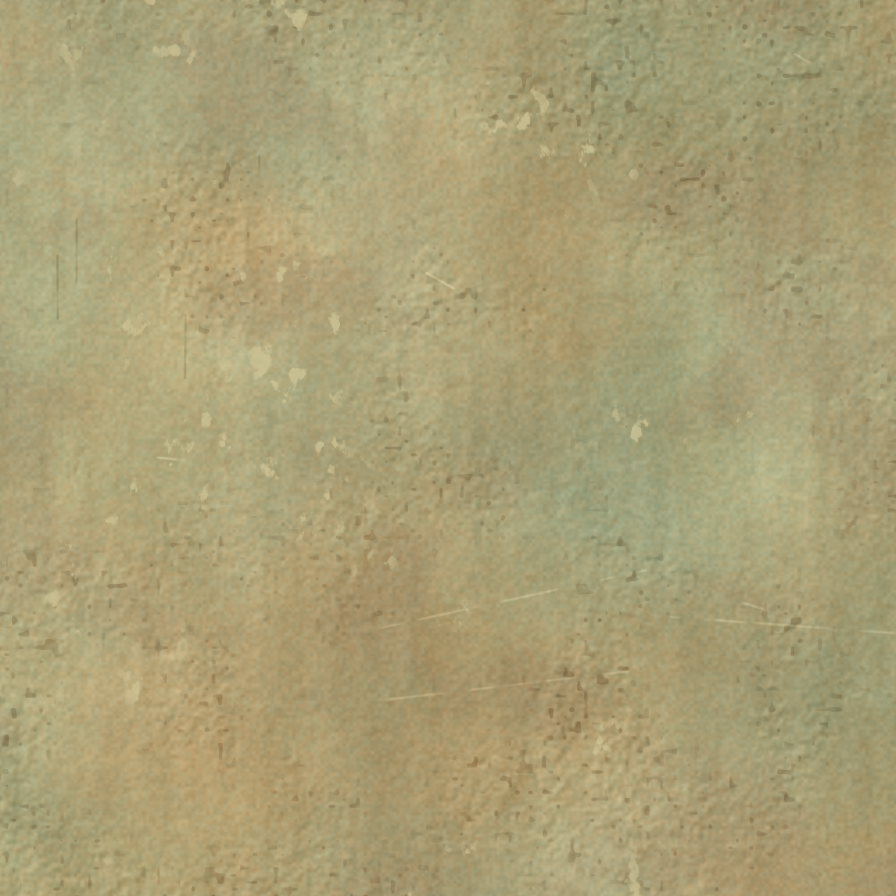
Give the GLSL for this texture, as a WebGL 1 fragment shader.

```glsl
precision highp float;

uniform vec2 u_resolution;

float hash(vec2 p) {
  vec3 q = fract(p.xyx * vec3(0.1031, 0.1030, 0.0973));
  q += dot(q, q.yzx + 33.33);
  return fract((q.x + q.y) * q.z);
}

float noise(vec2 p) {
  vec2 cell = floor(p);
  vec2 f = fract(p);
  f = f * f * (3.0 - 2.0 * f);
  return mix(mix(hash(cell), hash(cell + vec2(1.0, 0.0)), f.x),
             mix(hash(cell + vec2(0.0, 1.0)), hash(cell + 1.0), f.x), f.y);
}

float fbm(vec2 p) {
  float sum = 0.0;
  float amp = 0.5;
  for (int i = 0; i < 5; i++) {
    sum += amp * noise(p);
    p = mat2(0.8, 0.6, -0.6, 0.8) * p * 2.03 + 17.3;
    amp *= 0.5;
  }
  return sum / 0.97;
}

// Fine plaster height, used for the embossed grain
float plasterHeight(vec2 p) {
  return 0.6 * noise(p * 95.0) + 0.4 * noise(p * 190.0 + 31.0);
}

float segmentDistance(vec2 p, vec2 a, vec2 along) {
  float t = clamp(dot(p - a, along) / dot(along, along), 0.0, 1.0);
  return length(p - a - along * t);
}

// Thin broken line, fading with distance from its axis
float scratch(vec2 p, vec2 start, vec2 along, float width) {
  float line = 1.0 - smoothstep(0.0, width, segmentDistance(p, start, along));
  return line * smoothstep(0.2, 0.65, noise(p * 45.0 + start * 90.0));
}

void main() {
  vec2 uv = gl_FragCoord.xy / u_resolution;

  // Broad stains: tone and hue drift independently
  float tone = fbm(uv * 5.0 + 3.7) - 0.5;
  float warmth = fbm(uv * 4.0 + 41.0) - 0.5;
  float green = fbm(uv * 4.5 + 83.0) - 0.5;
  vec3 color = vec3(0.677, 0.647, 0.481);
  color += tone * vec3(0.19, 0.20, 0.18);
  color += warmth * vec3(0.05, -0.06, -0.08);
  color += green * vec3(-0.09, 0.02, 0.07);

  // Rosy brown wear and faint vertical drips
  float wear = smoothstep(0.52, 0.72, fbm(uv * vec2(7.0, 9.0) + 120.0));
  color = mix(color, vec3(0.62, 0.55, 0.41), 0.4 * wear);
  color += 0.035 * (noise(uv * vec2(60.0, 7.0) + 9.0) - 0.5);

  // Embossed grain, rougher in some patches
  float rough = smoothstep(0.4, 0.7, fbm(uv * 9.0 + 200.0));
  vec2 lightStep = vec2(-0.0016, 0.0018);
  float relief = plasterHeight(uv - lightStep) - plasterHeight(uv + lightStep);
  color += relief * mix(0.05, 0.14, rough);
  color += 0.05 * (noise(uv * 250.0 + 5.0) - 0.5);
  color += 0.03 * (noise(uv * 170.0 + 61.0) - 0.5) * vec3(1.0, -0.3, -0.9);

  // Small dark pits
  float pits = smoothstep(0.76, 0.92, noise(uv * 130.0 + 77.0));
  color -= pits * mix(0.02, 0.10, rough) * vec3(0.9, 1.0, 0.9);

  // Pale chipped flakes in loose clusters
  float cluster = smoothstep(0.54, 0.70, fbm(uv * 6.0 + 310.0));
  float chips = smoothstep(0.67, 0.76, fbm(uv * vec2(48.0, 36.0) + 150.0));
  color = mix(color, vec3(0.81, 0.77, 0.59), 0.75 * chips * cluster);

  // Long pale scratches, short nicks and dark upright cracks
  for (int i = 0; i < 12; i++) {
    float id = float(i);
    vec2 start = vec2(hash(vec2(id, 4.0)), hash(vec2(id, 19.0)));
    float bend = hash(vec2(id, 37.0)) - 0.5;
    if (i < 4) {
      vec2 along = vec2(0.12 + 0.2 * hash(vec2(id, 53.0)), 0.16 * bend);
      color += 0.08 * scratch(uv, start, along, 0.0026);
    } else if (i < 8) {
      color += 0.10 * scratch(uv, start, vec2(0.03, 0.07 * bend), 0.0025);
    } else {
      color -= 0.09 * scratch(uv, start, vec2(0.006 * bend, 0.07), 0.0024);
    }
  }

  gl_FragColor = vec4(clamp(color, 0.0, 1.0), 1.0);
}
```
